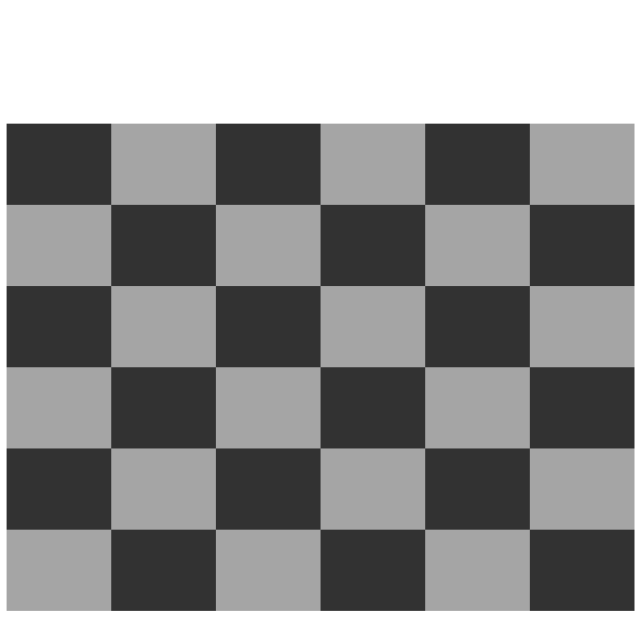
Give the GLSL for this pattern, as a WebGL 1 fragment shader.

```glsl
precision highp float;

uniform vec2 u_resolution;

// Coverage of the odd cells along each axis, smoothed over one pixel
vec2 oddStripes(vec2 cell, vec2 pixel) {
    vec2 signedDist = abs(mod(cell + 0.5, 2.0) - 1.0) - 0.5;
    return clamp(signedDist / pixel + 0.5, 0.0, 1.0);
}

// Coverage of an axis-aligned box
float boxCoverage(vec2 p, vec2 low, vec2 high, vec2 pixel) {
    vec2 inside = clamp(min(p - low, high - p) / pixel + 0.5, 0.0, 1.0);
    return inside.x * inside.y;
}

void main() {
    vec2 uv = gl_FragCoord.xy / u_resolution;
    vec2 pixel = 1.0 / u_resolution;

    // Board bounds, split into six columns and six rows
    vec2 low = vec2(0.0103, 0.0455);
    vec2 high = vec2(0.9914, 0.8068);
    vec2 cellSize = (high - low) / 6.0;
    vec2 cellPixel = pixel / cellSize;

    // Keep the outer rim in its own cell so that it blends only with the margin
    vec2 cell = clamp((uv - low) / cellSize, 0.5 * cellPixel, 6.0 - 0.5 * cellPixel);

    // Alternate the tones, starting light at the lower left
    vec2 odd = oddStripes(cell, cellPixel);
    float dark = mix(odd.x, 1.0 - odd.x, odd.y);
    vec3 board = mix(vec3(0.647), vec3(0.196), dark);

    // White margin around the board
    vec3 color = mix(vec3(1.0), board, boxCoverage(uv, low, high, pixel));
    gl_FragColor = vec4(color, 1.0);
}
```
